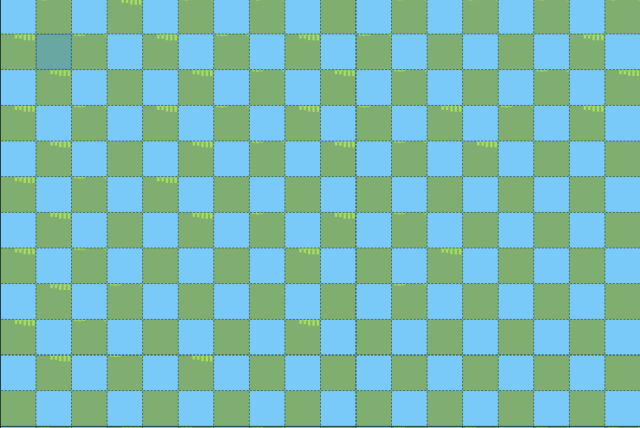
This pattern is drawn by a Shadertoy shader. Its source:

```glsl
// Tiling sky and meadow checkerboard with dashed grid lines and small grass tufts.

const vec2  CELLS        = vec2(18.0, 12.0);     // repeats across and down, both even
const vec2  GRID_OFFSET  = vec2(0.012, 0.047);   // grid shift, in cells
const vec3  SKY          = vec3(0.475, 0.79, 0.975);
const vec3  MEADOW       = vec3(0.50, 0.68, 0.44);
const vec3  MARKED       = vec3(0.41, 0.655, 0.64);
const vec3  MARKED_EDGE  = vec3(0.34, 0.60, 0.66);
const vec3  GRASS        = vec3(0.64, 0.87, 0.37);
const vec3  LINE         = vec3(0.17, 0.30, 0.21);
const vec3  DARK_LINE    = vec3(0.08, 0.12, 0.09);
const vec2  MARKED_CELL  = vec2(1.0, 10.0);
const vec2  AXIS         = vec2(10.0, 2.0);      // darker grid lines
const float LINE_WIDTH   = 0.0235;               // in cells
const float LINE_OPACITY = 0.75;
const float DASHES       = 10.0;                 // per cell side
const float DASH_DUTY    = 0.62;
const float BLADES       = 5.0;

// Integer hash of a cell to 0..1
float hash(vec2 p) {
    uvec2 q = uvec2(p) * uvec2(1597u, 3571u);
    uint n = (q.x ^ q.y) + 7919u;
    n = (n ^ (n >> 15)) * 73244475u;
    n = (n ^ (n >> 13)) * 73244475u;
    return float((n ^ (n >> 16)) & 65535u) / 65535.0;
}

// Share of a pixel covered by a band of the given half width
float band(float d, float halfWidth, float px) {
    return max(min(d + 0.5 * px, halfWidth) - max(d - 0.5 * px, -halfWidth), 0.0) / px;
}

float box(vec2 p, vec2 centre, vec2 halfSize, vec2 px) {
    vec2 d = p - centre;
    return band(d.x, halfSize.x, px.x) * band(d.y, halfSize.y, px.y);
}

// Alternating sign along one axis, softened at the cell edges
float alternate(float g, float px) {
    float f = fract(g);
    float s = 1.0 - 2.0 * mod(floor(g), 2.0);
    return s * clamp(2.0 * min(f, 1.0 - f) / px, 0.0, 1.0);
}

// Blades hanging from the top right of a cell; p.y is the depth below the top
float hangingTuft(vec2 p, vec2 px) {
    float cover = 0.6 * box(p, vec2(0.68, 0.025), vec2(0.28, 0.025), px);
    for (float i = 0.0; i < BLADES; i++) {
        float reach = 0.045 + 0.045 * hash(vec2(i, 5.0));
        vec2 centre = vec2(0.44 + 0.122 * i, 0.02 + reach);
        cover = max(cover, box(p, centre, vec2(0.034, reach), px));
    }
    return cover;
}

// Short stubs along the top left, with one at the right corner
float stubTuft(vec2 p, vec2 px) {
    float cover = box(p, vec2(0.96, 0.03), vec2(0.03), px);
    for (float i = 0.0; i < 3.0; i++) {
        vec2 halfSize = vec2(0.045, 0.02 + 0.012 * mod(i, 2.0));
        cover = max(cover, box(p, vec2(0.12 + 0.11 * i, 0.03), halfSize, px));
    }
    return 0.8 * cover;
}

// Tufts alternate in kind and thin out towards the bottom right
float tufts(vec2 id, vec2 p, vec2 px) {
    float row = CELLS.y - 1.0 - id.y;
    float pair = floor(id.x * 0.5);
    bool green = mod(id.x + id.y, 2.0) < 0.5;
    bool leading = pair < 0.5 && row > 0.5;
    float chance = 1.05 - 0.085 * row - 0.025 * pair;
    if (!green || row > 10.5 || (!leading && hash(id) > chance)) return 0.0;
    bool hanging = row < 0.5 ? pair == 1.0 : mod(pair, 2.0) < 0.5;
    vec2 q = vec2(p.x, 1.0 - p.y);
    return hanging ? hangingTuft(q, px) : stubTuft(q, px);
}

// Grid line: x holds the colour blend to dark, y the opacity
vec2 gridLine(float across, float along, float count, float axis, vec2 px) {
    float nearest = round(across);
    float index = mod(nearest, count);
    float dash = band(fract(along * DASHES) - 0.5, 0.5 * DASH_DUTY, px.y * DASHES);
    bool border = index < 0.5;
    float dark = border || index == axis ? 1.0 : 0.0;
    float opacity = mix(LINE_OPACITY, 0.95, dark) * (border ? 1.0 : dash);
    return vec2(dark, opacity * band(across - nearest, 0.5 * LINE_WIDTH, px.x));
}

void mainImage(out vec4 fragColor, in vec2 fragCoord) {
    vec2 px = CELLS / iResolution.xy;
    vec2 g = fragCoord * px - GRID_OFFSET;
    vec2 id = mod(floor(g), CELLS);
    vec2 p = fract(g);

    // Checkerboard
    float checker = 0.5 + 0.5 * alternate(g.x, px.x) * alternate(g.y, px.y);
    vec3 col = mix(SKY, MEADOW, checker);

    // Single marked cell with a thin rim
    vec2 fromMarked = g - MARKED_CELL;
    col = mix(col, MARKED_EDGE, box(fromMarked, vec2(0.5), vec2(0.5), px));
    col = mix(col, MARKED, box(fromMarked, vec2(0.5), vec2(0.47), px));

    // Grass
    col = mix(col, GRASS, tufts(id, p, px));

    // Grid
    vec2 v = gridLine(g.x, g.y, CELLS.x, AXIS.x, px);
    vec2 h = gridLine(g.y, g.x, CELLS.y, AXIS.y, px.yx);
    col = mix(col, mix(LINE, DARK_LINE, v.x), v.y);
    col = mix(col, mix(LINE, DARK_LINE, h.x), h.y);

    fragColor = vec4(col, 1.0);
}
```
